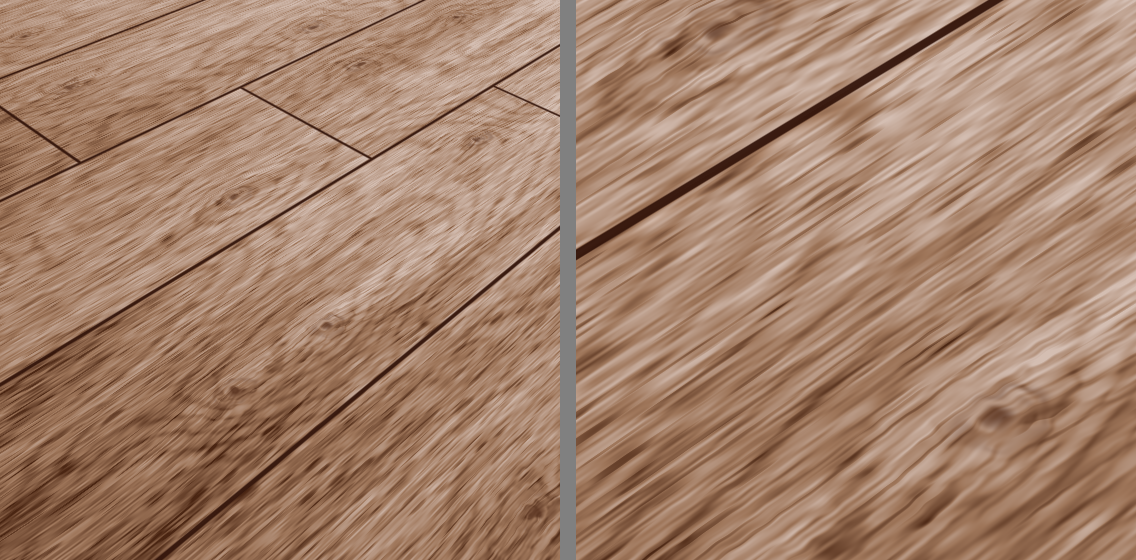
Left, the full canvas; right, a detail of the centre.
Give the GLSL for this texture, as a Shadertoy shader.

```glsl
const float BOARD_LENGTH = 5.0;   // in board widths
const float ROW_STAGGER = 1.14;
const float SEAM_HALF_WIDTH = 0.009;
const int KNOTS_PER_BOARD = 4;

const vec3 SEAM_COLOR = vec3(0.20, 0.08, 0.04);
const vec3 UMBER = vec3(0.29, 0.145, 0.07);
const vec3 OAK = vec3(0.62, 0.46, 0.35);
const vec3 PALE_OAK = vec3(0.83, 0.745, 0.70);
const vec3 KNOT_COLOR = vec3(0.32, 0.17, 0.10);

float hash(vec2 p) {
    vec3 q = fract(vec3(p.xyx) * 0.1031);
    q += dot(q, q.yzx + 33.33);
    return fract((q.x + q.y) * q.z);
}

float noise(vec2 p) {
    vec2 cell = floor(p);
    vec2 f = fract(p);
    f = f * f * (3.0 - 2.0 * f);
    float low = mix(hash(cell), hash(cell + vec2(1, 0)), f.x);
    float high = mix(hash(cell + vec2(0, 1)), hash(cell + vec2(1, 1)), f.x);
    return mix(low, high, f.y);
}

float fbm(vec2 p) {
    float sum = 0.0;
    float weight = 0.5;
    for (int i = 0; i < 4; i++) {
        sum += weight * noise(p);
        p = p * 2.03 + 17.3;
        weight *= 0.5;
    }
    return sum / 0.9375;
}

// Canvas to floor plane: x runs along the boards, y across them
vec2 floorPlane(vec2 uv) {
    vec2 q = vec2(uv.x, 1.0 - uv.y);
    float depth = q.y - 0.0558 * q.x + 0.953;
    float along = 4.85 * (0.545 * q.x - q.y - 0.078);
    float across = 6.0 * (q.y + 0.386 * q.x - 0.1406);
    return vec2(along, across) / depth;
}

// x: swelling of the rings around knots, y: darkness of the knot hearts
vec2 knots(vec2 p, vec2 board) {
    vec2 result = vec2(0.0);
    float spacing = BOARD_LENGTH / float(KNOTS_PER_BOARD);
    for (int i = 0; i < KNOTS_PER_BOARD; i++) {
        vec2 id = board * 13.0 + vec2(float(i) * 3.7, 5.0);
        vec2 center = vec2((float(i) + 0.15 + 0.7 * hash(id)) * spacing,
                           0.2 + 0.6 * hash(id + 41.0));
        float size = mix(0.5, 1.1, hash(id + 83.0));
        vec2 d = (p - center) * vec2(0.6, 1.0) / size;
        float r = length(d) + 0.03 * (noise(p * 40.0 + id) - 0.5);
        result.x += exp(-r * 8.0) + 0.5 * exp(-dot(d * vec2(0.35, 1.0), d) * 22.0);
        float rim = exp(-pow((r - 0.055) / 0.012, 2.0));
        float heart = 1.0 - smoothstep(0.0, 0.036, r);
        result.y += heart + 0.45 * rim * noise(p * 25.0 + id);
    }
    return result;
}

// Fades a layer whose detail is finer than the sample spacing
float detailFade(float frequency, float spacing) {
    float f = frequency * spacing;
    return 1.0 / (1.0 + 0.25 * f * f);
}

float woodTone(vec2 p, vec2 seed, float swelling, float spacing) {
    vec2 g = p + seed;
    float figure = 0.7 * noise(g * vec2(0.55, 2.3))
                 + 0.3 * noise(g * vec2(1.3, 4.7) + 31.0);
    float waver = fbm(g * vec2(4.0, 24.0)) - 0.5;
    float phase = 10.0 * figure + 0.55 * waver + 3.0 * swelling;

    // Growth rings with a sharp late edge, broken up by pores
    float ring = pow(0.5 + 0.5 * cos(6.28318 * phase), 3.0);
    ring *= 1.0 - smoothstep(0.3, 0.9, fwidth(phase));
    float pores = noise(g * vec2(16.0, 130.0));

    // Long fibres following the figure
    vec2 fibre = vec2(g.x, g.y + 0.05 * figure + 0.04 * swelling);
    float streak = fbm(fibre * vec2(0.45, 11.0)) - 0.5;
    float coarse = noise(fibre * vec2(6.0, 82.0)) - 0.5;
    float fine = noise(fibre * vec2(14.0, 165.0)) - 0.5;
    float dashes = smoothstep(0.64, 0.9, noise(fibre * vec2(8.0, 125.0) + 9.0));

    float tone = 0.26 * (figure - 0.5) + 0.38 * streak;
    tone -= ring * mix(0.05, 0.24, pores);
    tone += 0.22 * coarse * detailFade(82.0, spacing);
    tone += 0.42 * fine * detailFade(165.0, spacing);
    tone -= 0.26 * dashes * detailFade(125.0, spacing);
    return tone - 0.06 * swelling;
}

vec3 woodColor(float tone) {
    vec3 dark = mix(UMBER, OAK, clamp(tone * 2.0, 0.0, 1.0));
    return mix(dark, PALE_OAK, clamp(tone * 2.0 - 1.0, 0.0, 1.0));
}

float seamMask(float dist, float spacing) {
    return 1.0 - smoothstep(-0.7, 0.7, (dist - SEAM_HALF_WIDTH) / spacing);
}

void mainImage(out vec4 fragColor, in vec2 fragCoord) {
    vec2 uv = fragCoord / iResolution.xy;
    vec2 ground = floorPlane(uv);
    vec2 spacing = fwidth(ground);

    // Staggered board layout
    float row = floor(ground.y);
    float along = ground.x - ROW_STAGGER * (row - 1.0);
    vec2 board = vec2(floor(along / BOARD_LENGTH), row);
    vec2 local = vec2(along - board.x * BOARD_LENGTH, ground.y - row);
    vec2 seed = 60.0 * vec2(hash(board + 7.0), hash(board + 29.0));

    // Wood under a sheen that grows toward the upper right
    vec2 knot = knots(local, board);
    float sheen = 0.22 * uv.x + 0.26 * uv.y;
    float boardTint = 0.06 * (hash(board + 53.0) - 0.5);
    float tone = 0.43 + sheen + boardTint + woodTone(local, seed, knot.x, spacing.y);
    vec3 color = woodColor(tone);
    color = mix(color, KNOT_COLOR, 0.7 * clamp(knot.y, 0.0, 1.0));

    // Seams with a faint lit lip
    vec2 edge = min(local, vec2(BOARD_LENGTH, 1.0) - local);
    float lip = exp(-pow((local.y - 0.022) / 0.008, 2.0));
    color += 0.04 * lip;
    float seam = max(seamMask(edge.x, spacing.x), seamMask(edge.y, spacing.y));
    color = mix(color, SEAM_COLOR, 0.95 * seam);

    fragColor = vec4(color, 1.0);
}
```
